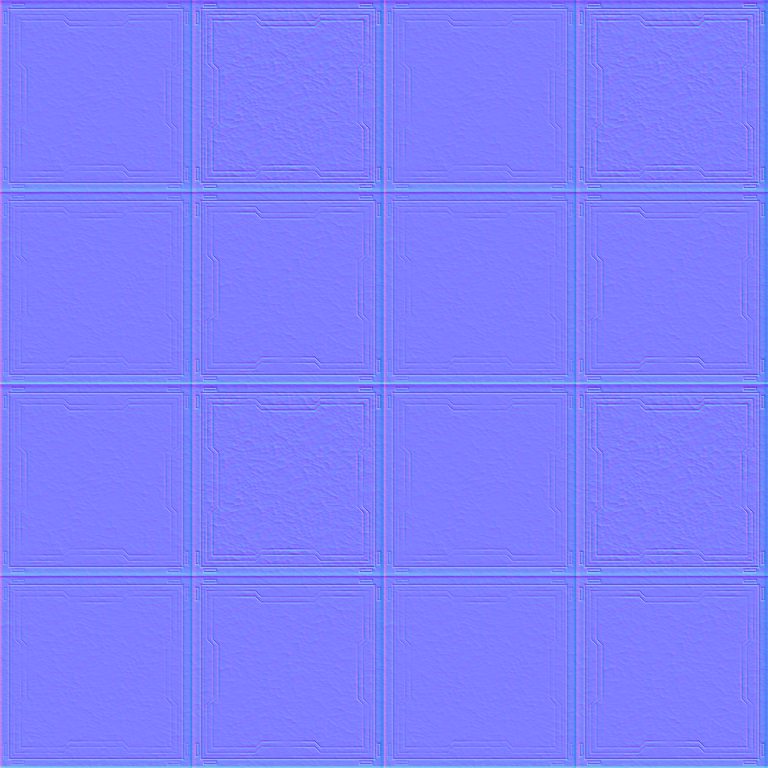
Reproduce this texture map procedurally as a WebGL 1 fragment shader.

```glsl
precision highp float;
// Tangent-space normal map of square metal panels: ridged seams, engraved
// frames with stepped sides, corner slots and a worn plaster-like grain.
// A height field is built per tile, differentiated and packed into colour.

uniform vec2 u_resolution;

const float TILES = 4.0;          // panels across and down
const float PERIOD = 2.0;         // panels before the variation repeats
const float STEP = 0.0032;        // differentiation step, in tiles
const float LINE_WIDTH = 0.0040;  // engraved line half width
const float LINE_SLOPE = 0.95;    // steepness of engraved lines
const float SEAM_SLOPE = 1.05;    // steepness of seam ridges
const float GRAIN_SLOPE = 0.085;  // steepness of surface grain
const float BORDER_LINE = 0.047;  // straight lines, distance from seam
const float INNER_LINE = 0.062;
const float FRAME_OUTER = 0.079;  // stepped lines, distance from seam
const float FRAME_INNER = 0.107;
const float NOTCH_DEPTH = 0.031;  // inward shift along the middle of a side
const float NOTCH_HALF = 0.170;   // half length of the shifted part
const vec2 SLOT_CENTER = vec2(0.094, 0.027);
const vec2 SLOT_HALF = vec2(0.032, 0.007);
const vec2 BASE_TILT = vec2(-0.004, -0.012);
const vec2 SIDE_TILT = vec2(-0.06, 0.04);   // lean of upright border strips
const vec2 LEVEL_TILT = vec2(-0.04, 0.06);  // lean of level border strips
const float TAU = 6.28318;

vec2 hash2(vec2 cell) {
  vec2 k = vec2(dot(cell, vec2(127.1, 311.7)), dot(cell, vec2(269.5, 183.3)));
  return fract(sin(k) * 4375.85);
}

// Squared distance to the nearest scattered point, wrapping every PERIOD tiles
float cellular(vec2 p, vec2 freq) {
  vec2 q = p * freq;
  vec2 cell = floor(q);
  float nearest = 2.0;
  for (int j = -1; j <= 1; j++) {
    for (int i = -1; i <= 1; i++) {
      vec2 c = cell + vec2(float(i), float(j));
      vec2 d = c + hash2(mod(c, freq * PERIOD)) - q;
      nearest = min(nearest, dot(d, d));
    }
  }
  return nearest;
}

// Slow wave in -1..1 that repeats every PERIOD tiles
float patches(vec2 p) {
  return sin(TAU * (p.x * 1.5 + p.y)) * sin(TAU * (p.y * 2.5 - p.x))
       * 0.6 + 0.4 * sin(TAU * (p.x * 4.0 - p.y * 3.5 + 0.2));
}

float grain(vec2 p) {
  vec2 warped = p + 0.008 * sin(TAU * (p.yx * 3.0 + p * 2.0))
                  + 0.002 * sin(TAU * (p.yx * 11.0 - p * 5.0));
  float broad = cellular(warped, vec2(17.0, 23.0)) / 23.0;
  float fine = cellular(warped + 0.37, vec2(44.0, 62.0)) / 62.0;
  return 0.40 * broad + (1.15 + 0.45 * patches(p)) * fine;
}

// Bell profile whose height is scaled so that its slope is near one
float bell(float d, float width) {
  float t = d / width;
  return width * exp(-t * t);
}

float boxDistance(vec2 p, vec2 halfSize) {
  vec2 q = abs(p) - halfSize;
  return length(max(q, 0.0)) + min(max(q.x, q.y), 0.0);
}

float segmentDistance(vec2 p, vec2 a, vec2 b) {
  vec2 ab = b - a;
  return length(p - a - ab * clamp(dot(p - a, ab) / dot(ab, ab), 0.0, 1.0));
}

// Ridge along seams of one axis; its steep side alternates
float seamRidge(float x) {
  float seam = floor(x + 0.5);
  float d = x - seam;
  float odd = mod(seam, 2.0);
  float steep = step(0.0, d * (1.0 - 2.0 * odd));
  float t = d / mix(0.0130, 0.0050, steep);
  return mix(1.0, 0.80, odd) * 0.0055 * exp(-t * t);
}

float height(vec2 p) {
  vec2 parity = mod(floor(p), PERIOD);
  vec2 local = fract(p);
  vec2 fromSeam = 0.5 - abs(local - 0.5);
  float edge = min(fromSeam.x, fromSeam.y);
  float along = max(fromSeam.x, fromSeam.y);

  // Engraving and grain strength of the four panel variants
  float engraving = mix(0.42, 0.85, parity.x) + 0.18 * parity.y;
  float roughness = 0.60 + parity.x * (0.08 + 0.55 * parity.y);

  // Straight border lines and frame lines stepped inward mid-side
  float middle = clamp((along - 0.5 + NOTCH_HALF) / NOTCH_DEPTH, 0.0, 1.0);
  float stepped = edge - NOTCH_DEPTH * middle;
  float border = mix(0.70, 1.15, engraving) * bell(edge - BORDER_LINE, LINE_WIDTH);
  float frame = 0.45 * bell(edge - INNER_LINE, LINE_WIDTH)
              + 0.80 * bell(stepped - FRAME_OUTER, LINE_WIDTH)
              + 0.95 * bell(stepped - FRAME_INNER, LINE_WIDTH);
  float wear = clamp(0.75 + 0.60 * patches(p), 0.25, 1.1);

  // Corner slots, and one scratch on a single variant
  float slot = boxDistance(vec2(along, edge) - SLOT_CENTER, SLOT_HALF);
  float marks = bell(slot, LINE_WIDTH);
  float scratch = segmentDistance(local, vec2(0.70, 0.20), vec2(0.715, 0.26));
  marks += 0.4 * parity.x * (1.0 - parity.y) * bell(scratch, LINE_WIDTH);

  float grainAmount = mix(0.7, roughness, smoothstep(0.0, 0.10, edge));
  return SEAM_SLOPE * (seamRidge(p.x) + seamRidge(p.y))
       - LINE_SLOPE * (border + engraving * (frame * wear + marks))
       + GRAIN_SLOPE * grainAmount * grain(p);
}

// Lean of the border strips between a seam and its straight line
vec2 stripTilt(vec2 p) {
  vec2 fromSeam = 0.5 - abs(fract(p) - 0.5);
  vec2 strip = 1.0 - smoothstep(BORDER_LINE - 0.008, BORDER_LINE, fromSeam);
  return mix(strip.x * SIDE_TILT, LEVEL_TILT, strip.y);
}

void main() {
  vec2 p = gl_FragCoord.xy / u_resolution * TILES;
  vec2 e = vec2(STEP, 0.0);
  vec2 slope = vec2(height(p + e.xy) - height(p - e.xy),
                    height(p + e.yx) - height(p - e.yx)) / (2.0 * STEP);
  vec3 normal = normalize(vec3(BASE_TILT + stripTilt(p) - slope, 1.0));
  gl_FragColor = vec4(normal * 0.5 + 0.5, 1.0);
}
```
